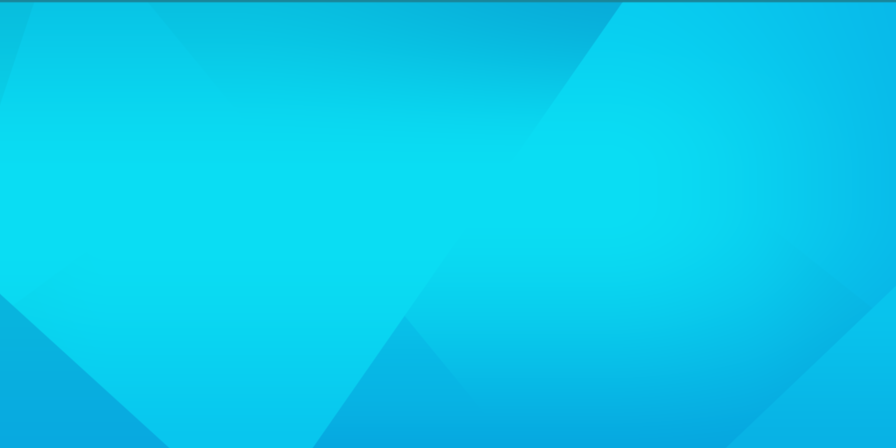
Write a WebGL 1 fragment shader that draws this background.

```glsl
precision highp float;
// Overlapping translucent cyan panels with diagonal folds and soft glows.

uniform vec2 u_resolution;

// Colours
const vec3 GLOW       = vec3(0.04, 0.868, 0.953);
const vec3 LEFT_TOP   = vec3(0.03, 0.75, 0.89);
const vec3 LEFT_BASE  = vec3(0.03, 0.76, 0.93);
const vec3 TOP_SHADE  = vec3(0.03, 0.66, 0.86);
const vec3 RIGHT_TOP  = vec3(0.03, 0.80, 0.94);
const vec3 RIGHT_SIDE = vec3(0.03, 0.71, 0.91);
const vec3 RIGHT_BASE = vec3(0.02, 0.61, 0.86);
const vec3 CORNER_LOW = vec3(0.03, 0.66, 0.88);
const vec3 CORNER_L   = vec3(0.03, 0.71, 0.87);
const vec3 CORNER_R   = vec3(0.03, 0.77, 0.93);
const vec3 RIM        = vec3(0.10, 0.52, 0.60);

// Panel edges, in canvas heights: x 0..2, y 0..1
const vec2 MAIN_LOW   = vec2(0.698, 0.0);
const vec2 MAIN_HIGH  = vec2(1.393, 1.0);
const vec2 FOLD_HIGH  = vec2(0.326, 1.0);
const vec2 FOLD_LOW   = vec2(1.030, 0.14);
const vec2 LEFT_HIGH  = vec2(0.0, 0.344);
const vec2 LEFT_LOW   = vec2(0.378, 0.0);
const vec2 RIGHT_HIGH = vec2(2.0, 0.362);
const vec2 RIGHT_LOW  = vec2(1.620, 0.0);
const float RIM_WIDTH = 0.005;

// Smooth mask of the half plane to the left of the direction a to b
float leftOf(vec2 p, vec2 a, vec2 b) {
  vec2 d = normalize(b - a);
  float side = dot(p - a, vec2(-d.y, d.x));
  float soft = 1.0 / u_resolution.y;
  return smoothstep(-soft, soft, side);
}

vec3 leftPanel(vec2 p) {
  vec3 c = mix(GLOW, LEFT_TOP, smoothstep(0.58, 1.14, p.y));
  c = mix(c, LEFT_BASE, smoothstep(0.48, -0.12, p.y));

  // Darkening toward the top of the main diagonal
  float shade = smoothstep(0.64, 1.10, p.y) * smoothstep(0.50, 1.45, p.x);
  c = mix(c, TOP_SHADE, 0.85 * shade);

  // Faint folds that fade away from the top and left borders
  float fold = leftOf(p, FOLD_HIGH, FOLD_LOW);
  c *= 1.0 - 0.022 * fold * smoothstep(0.70, 1.0, p.y);
  float sliver = leftOf(p, vec2(0.0, 0.766), vec2(0.078, 1.0));
  c *= 1.0 - 0.035 * sliver;
  float crease = 1.0 - leftOf(p, vec2(0.0, 0.297), vec2(0.195, 0.44));
  return c * (1.0 - 0.015 * crease * smoothstep(0.25, 0.0, p.x));
}

vec3 rightPanel(vec2 p) {
  vec3 c = mix(GLOW, RIGHT_TOP, smoothstep(0.62, 1.05, p.y));
  c = mix(c, RIGHT_SIDE, smoothstep(1.35, 2.25, p.x));
  c = mix(c, RIGHT_BASE, smoothstep(0.54, -0.20, p.y));

  // Darker wedge beneath the fold
  float wedge = 1.0 - leftOf(p, FOLD_HIGH, FOLD_LOW);
  c = mix(c, RIGHT_BASE, 0.22 * wedge * smoothstep(0.05, 0.22, p.y));
  float crease = 1.0 - leftOf(p, vec2(1.77, 0.453), vec2(1.94, 0.318));
  return c * (1.0 - 0.015 * crease * smoothstep(1.65, 1.90, p.x));
}

void main() {
  vec2 uv = gl_FragCoord.xy / u_resolution;
  vec2 p = vec2(2.0 * uv.x, uv.y);

  // Two large panels meeting on the main diagonal
  vec3 color = mix(rightPanel(p), leftPanel(p), leftOf(p, MAIN_LOW, MAIN_HIGH));

  // Bottom corner triangles
  float depth = smoothstep(0.36, -0.05, p.y);
  color = mix(color, mix(CORNER_L, CORNER_LOW, depth), leftOf(p, LEFT_LOW, LEFT_HIGH));
  color = mix(color, mix(CORNER_R, CORNER_LOW, 0.7 * depth), leftOf(p, RIGHT_HIGH, RIGHT_LOW));

  // Thin rim along the top
  color = mix(color, RIM, smoothstep(1.0 - 1.5 * RIM_WIDTH, 1.0 - 0.5 * RIM_WIDTH, p.y));

  gl_FragColor = vec4(color, 1.0);
}
```
